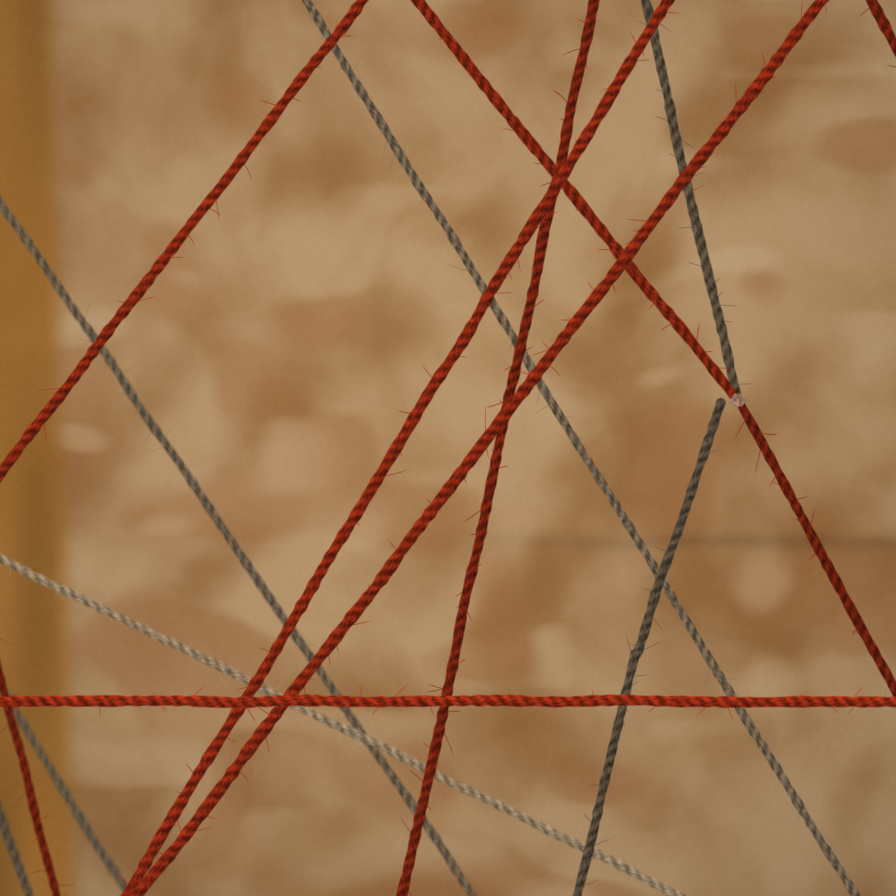
This pattern is drawn by a Shadertoy shader. Its source:

```glsl
#define WOOD_PALE vec3(0.70, 0.57, 0.415)
#define WOOD_DARK vec3(0.56, 0.39, 0.225)
#define WOOD_EDGE vec3(0.55, 0.37, 0.16)
#define RED vec3(0.65, 0.19, 0.09)
#define GREY vec3(0.55, 0.47, 0.37)
#define YARN_RADIUS 0.0058
#define TWIST_LENGTH 0.015
#define HAIR_SPACING 0.016
#define HAIR_LENGTH 0.026
#define HAIR_OPACITY 0.5
#define SOFTNESS 0.0013
#define KNOT vec2(0.823, 0.553)

float hash(vec2 p) {
    vec3 q = fract(p.xyx * 0.1031);
    q += dot(q, q.yzx + 33.33);
    return fract((q.x + q.y) * q.z);
}

float noise(vec2 p) {
    vec2 i = floor(p), f = fract(p);
    f = f * f * (3.0 - 2.0 * f);
    return mix(mix(hash(i), hash(i + vec2(1, 0)), f.x),
               mix(hash(i + vec2(0, 1)), hash(i + vec2(1, 1)), f.x), f.y);
}

float fbm(vec2 p) {
    float sum = 0.0, amp = 0.5;
    for (int i = 0; i < 4; i++) {
        sum += amp * noise(p);
        p = mat2(1.6, 1.2, -1.2, 1.6) * p + 7.3;
        amp *= 0.5;
    }
    return sum / 0.9375;
}

// Out-of-focus chipboard: overlapping flakes lying in changing directions
vec3 board(vec2 p) {
    vec2 w = p + 0.06 * vec2(noise(p * 6.0), noise(p * 6.0 + 20.0));
    vec2 rising = vec2(w.x + w.y, w.y - w.x) * 0.7;
    vec2 falling = vec2(w.x - w.y, w.x + w.y) * 0.7;
    float flakes = mix(noise(rising * vec2(6, 17) + 30.0),
                       noise(falling * vec2(7, 15) + 60.0),
                       smoothstep(0.35, 0.65, noise(p * 5.0 + 11.0)));
    float tone = 0.65 * fbm(w * 8.0 + 40.0) + 0.35 * flakes;
    vec3 col = mix(WOOD_DARK, WOOD_PALE, smoothstep(0.18, 0.72, tone));

    // Warm stains and pale chips
    col = mix(col, vec3(0.60, 0.41, 0.25), 0.5 * smoothstep(0.6, 0.8, noise(w * vec2(10, 13) + 80.0)));
    col = mix(col, vec3(0.76, 0.65, 0.50), 0.45 * smoothstep(0.72, 0.95, noise(w * vec2(9, 18) + 95.0)));

    // Faint seam, uneven light and the shaded post at the left
    float seam = exp(-pow((p.y - 0.39 - 0.01 * noise(p * 9.0)) / 0.009, 2.0));
    col *= 1.0 - 0.10 * seam * smoothstep(0.4, 0.8, p.x);
    col *= 1.03 - 0.28 * dot(p - vec2(0.47, 0.6), p - vec2(0.47, 0.6));
    float post = 1.0 - smoothstep(-0.018, 0.018, p.x - 0.082 + 0.026 * p.y);
    col = mix(col, WOOD_EDGE * (0.88 + 0.2 * noise(p * vec2(25, 3))), 0.9 * post);
    return col + 0.012 * (noise(p * 260.0) - 0.5);
}

// Loose fibres curling away from a strand; s = (along, across)
float hairs(vec2 s, float seed) {
    float cover = 0.0, cell = floor(s.x / HAIR_SPACING);
    for (float k = -2.0; k <= 2.0; k++) {
        vec2 id = vec2(cell + k + 50.0, seed);
        float side = sign(hash(id + 3.1) - 0.5);
        float reach = HAIR_LENGTH * pow(hash(id + 5.7), 2.0);
        float h = s.y * side;
        float slope = 2.4 * hash(id + 9.2) - 1.2;
        float bend = 36.0 * (hash(id + 13.4) - 0.5);
        float root = (cell + k + hash(id)) * HAIR_SPACING;
        float d = abs(s.x - root - slope * h - bend * h * h) / sqrt(1.0 + slope * slope);
        float edge = max(0.0013, 1.0 / iResolution.y);
        cover = max(cover, (1.0 - smoothstep(0.0, edge, d)) * step(0.0, h)
                           * (1.0 - smoothstep(reach * 0.7, reach + 0.001, h)));
    }
    return cover;
}

// Twisted yarn from a to b, laid over col
void strand(inout vec3 col, vec2 p, vec2 a, vec2 b, vec3 tint, float radius, float blur) {
    float len = length(b - a);
    vec2 dir = (b - a) / len, normal = vec2(-dir.y, dir.x);
    vec2 s = vec2(dot(p - a, dir), dot(p - a, normal));
    if (abs(s.y) > 0.035 || s.x < -0.03 || s.x > len + 0.03) return;
    float seed = floor(a.x * 91.0 + b.x * 57.0) + 100.0;
    s.y += 0.003 * (noise(vec2(s.x * 14.0, seed)) - 0.5);

    float width = radius * (0.86 + 0.28 * noise(vec2(s.x * 110.0, seed)));
    float soft = max(SOFTNESS + blur, 0.8 / iResolution.y);
    float d = length(vec2(s.x - clamp(s.x, 0.0, len), s.y));
    float cover = 1.0 - smoothstep(width - soft, width + soft, d);

    float round_ = s.y / radius;
    float twist = sin(6.283 * (s.x / TWIST_LENGTH + 0.32 * round_) + 2.0 * noise(vec2(s.x * 40.0, seed)));
    float lit = 0.44 + 0.22 * twist + 0.24 * round_ * dot(normal, vec2(-0.5, 0.85));
    lit += 0.5 * (noise(s * vec2(260, 600) + seed) - 0.5);
    vec3 yarn = tint * mix(0.46, 1.08, clamp(mix(lit, 0.5, min(blur * 250.0, 0.8)), 0.0, 1.0));

    float inside = step(0.0, s.x) * step(s.x, len);
    float fuzz = hairs(s, seed) * inside * HAIR_OPACITY * (1.0 - min(blur * 400.0, 1.0));
    col = mix(col, tint * 0.95, fuzz);
    col = mix(col, yarn, cover);
}

void mainImage(out vec4 fragColor, in vec2 fragCoord) {
    vec2 p = fragCoord / iResolution.y;
    vec3 col = board(p);

    // Grey strands falling to the right, softer with each step back
    for (float i = 2.0; i >= 0.0; i--) {
        float foot = 0.954 - 0.445 * i + 0.02 * i * i;
        float lean = -0.612 - 0.07 * mod(i, 2.0);
        strand(col, p, vec2(foot, 0) - 0.05 * vec2(lean, 1), vec2(foot + lean, 1) + 0.05 * vec2(lean, 1),
               GREY * (1.0 - 0.05 * i), 0.0046, 0.0012 * i);
    }
    strand(col, p, vec2(-0.02, 0.387), vec2(0.78, -0.01), GREY * 1.35, 0.0048, 0.001);
    strand(col, p, vec2(-0.02, 0.15), vec2(0.04, -0.02), GREY * 0.8, 0.005, 0.002);

    // Four ends meeting at the knot
    strand(col, p, KNOT, vec2(0.715, 1.02), GREY * 0.78, 0.0052, 0.0);
    strand(col, p, KNOT - vec2(0.018, 0.002), vec2(0.71, 0.27), GREY * 0.74, 0.005, 0.0);
    strand(col, p, vec2(0.71, 0.27), vec2(0.638, -0.02), GREY * 0.74, 0.005, 0.0);
    strand(col, p, KNOT, vec2(1.02, 0.192), RED * 0.8, YARN_RADIUS * 0.9, 0.0);
    strand(col, p, vec2(0.45, 1.02), KNOT, RED * 0.95, YARN_RADIUS, 0.0);
    float knot = length((p - KNOT) * vec2(0.9, 1.1)) + 0.003 * noise(p * 250.0);
    col = mix(col, vec3(0.62, 0.48, 0.40) * (0.7 + 0.5 * noise(p * 300.0)), 1.0 - smoothstep(0.007, 0.011, knot));

    // Red strands at the corners and the steep one
    strand(col, p, vec2(-0.01, 0.287), vec2(0.068, -0.02), RED * 0.8, 0.0045, 0.0012);
    strand(col, p, vec2(0.963, 1.02), vec2(1.02, 0.91), RED * 0.8, YARN_RADIUS, 0.0);
    strand(col, p, vec2(0.445, -0.02), vec2(0.668, 1.02), RED * 0.86, YARN_RADIUS * 0.95, 0.0);

    // Red strands rising to the right
    for (float i = 2.0; i >= 0.0; i--) {
        float foot = 0.154 - 0.0135 * pow(i, 5.25);
        float lean = 0.764 - 0.159 * mod(i, 2.0);
        strand(col, p, vec2(foot, 0) - 0.05 * vec2(lean, 1), vec2(foot + lean, 1) + 0.05 * vec2(lean, 1),
               RED, YARN_RADIUS * (1.1 - 0.06 * i), 0.0);
    }
    strand(col, p, vec2(-0.02, 0.2174), vec2(1.02, 0.2174), RED * 1.12, YARN_RADIUS, 0.0);

    fragColor = vec4(clamp(col, 0.0, 1.0), 1.0);
}
```
